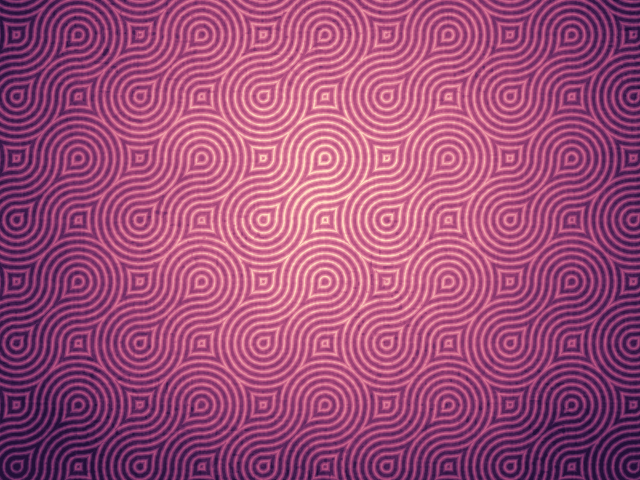
A WebGL 1 fragment shader for this pattern:

```glsl
precision highp float;

// Interlocking S-shaped bands of concentric stripes on a worn cloth.
// A square lattice of arc centres gives one continuous contour field, which is
// striped, lit by an off-centre glow and coloured through a plum-to-cream ramp.

uniform vec2 u_resolution;

const float CELL = 0.1285;               // lattice step, in canvas heights
const vec2 ORIGIN = vec2(0.270, 0.216);  // first arc centre, in lattice steps
const float STRIPES = 8.0;               // stripes per lattice step
const float STRIPE_PHASE = 0.68;         // offset of the highlight lines

float hash(vec2 p) {
  vec3 q = fract(p.xyx * 0.1031);
  q += dot(q, q.yzx + 33.33);
  return fract((q.x + q.y) * q.z);
}

float noise(vec2 p) {
  vec2 i = floor(p);
  vec2 f = fract(p);
  f = f * f * (3.0 - 2.0 * f);
  float low = mix(hash(i), hash(i + vec2(1.0, 0.0)), f.x);
  float high = mix(hash(i + vec2(0.0, 1.0)), hash(i + 1.0), f.x);
  return mix(low, high, f.y);
}

float fbm(vec2 p) {
  float sum = 0.0;
  float gain = 0.5;
  for (int i = 0; i < 4; i++) {
    sum += gain * noise(p);
    p = p * 2.03 + 17.1;
    gain *= 0.5;
  }
  return sum / 0.9375;
}

// Contour value: 0 at a drop centre, 1 at a small square's centre.
float bandField(vec2 p) {
  vec2 q = mod(p, 2.0);
  // One cell in four joins two drops with arcs around its other two corners.
  if (q.x < 1.0 && q.y < 1.0) {
    return 1.0 - min(length(q - vec2(1.0, 0.0)), length(q - vec2(0.0, 1.0)));
  }
  // Elsewhere the stripes are circles around the nearest drop centre.
  vec2 evenCentre = 2.0 * floor(q * 0.5 + 0.5);
  return min(length(q - evenCentre), length(q - 1.0));
}

float softBelow(float value, float edge, float blur) {
  return 1.0 - smoothstep(edge - blur, edge + blur, value);
}

// Thin highlight, wide mid-tone shoulders and a dark groove.
float stripeTone(float field, float blur) {
  float u = abs(fract(field * STRIPES - STRIPE_PHASE + 0.5) - 0.5);
  float highlight = softBelow(u, 0.11, blur);
  float groove = softBelow(0.5 - u, 0.21, blur);
  return 1.3 * highlight - 1.35 * groove;
}

// Glow above the middle, falling to dark corners and a darker lower edge.
float glowTone(vec2 p, float aspect) {
  float d = length(p - vec2(0.51 * aspect, 0.60));
  float edge = smoothstep(0.35, 0.9, d);
  float lower = 1.0 - smoothstep(0.0, 0.25, p.y);
  return 2.7 * exp(-5.5 * d * d) - 1.8 * edge - 0.35 * lower;
}

// Blotches, woven fibres, grain and clustered dark specks.
float wearTone(vec2 p) {
  float blotch = fbm(p * 8.0) - 0.5;
  float fibre = noise(p * vec2(240.0, 30.0)) + noise(p * vec2(32.0, 220.0)) - 1.0;
  float grain = noise(p * 300.0) - 0.5;
  float cluster = smoothstep(0.45, 0.7, fbm(p * 6.0 + 31.0));
  float speck = cluster * smoothstep(0.74, 0.92, noise(p * 115.0 + 7.0));
  return 0.9 * blotch + 0.42 * fibre + 0.5 * grain - 0.8 * speck;
}

// Colour ramp with one stop per unit of tone, from -1 to 6.
vec3 plumRamp(float t) {
  vec3 c = mix(vec3(0.14, 0.06, 0.22), vec3(0.27, 0.11, 0.31), clamp(t + 1.0, 0.0, 1.0));
  c = mix(c, vec3(0.44, 0.18, 0.40), clamp(t, 0.0, 1.0));
  c = mix(c, vec3(0.59, 0.24, 0.45), clamp(t - 1.0, 0.0, 1.0));
  c = mix(c, vec3(0.73, 0.33, 0.52), clamp(t - 2.0, 0.0, 1.0));
  c = mix(c, vec3(0.84, 0.45, 0.58), clamp(t - 3.0, 0.0, 1.0));
  c = mix(c, vec3(0.93, 0.61, 0.66), clamp(t - 4.0, 0.0, 1.0));
  return mix(c, vec3(1.0, 0.86, 0.76), clamp(t - 5.0, 0.0, 1.0));
}

void main() {
  vec2 p = gl_FragCoord.xy / u_resolution.y;
  float aspect = u_resolution.x / u_resolution.y;
  float blur = 0.04 + 0.5 * STRIPES / (CELL * u_resolution.y);

  float field = bandField(p / CELL - ORIGIN);
  float tone = 2.1 + stripeTone(field, blur) + glowTone(p, aspect) + wearTone(p);
  gl_FragColor = vec4(plumRamp(tone), 1.0);
}
```
